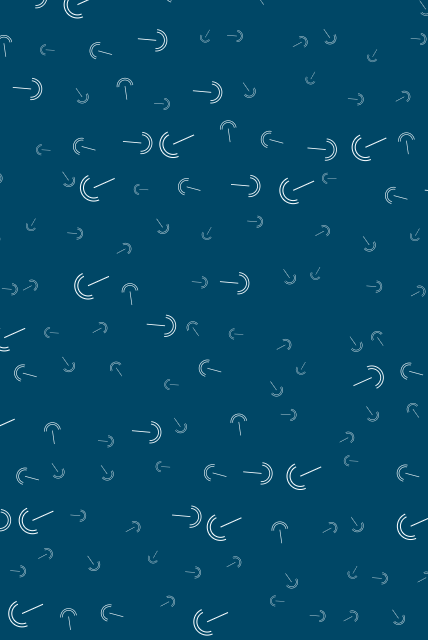
This pattern is drawn by a Shadertoy shader. Its source:

```glsl
// Scattered white parasol marks (a double half-ring and a stem) on deep blue.

const vec3 BACKGROUND = vec3(0.0, 0.28, 0.40);
const vec3 INK = vec3(0.97, 0.99, 1.0);

const float CELL = 0.0742;         // grid cell, in canvas heights
const float ROW_SHIFT = 0.37;      // sideways slip per row, in cells
const float MARK_MIDDLE = 0.36;    // the rest are in ring radii
const float MARK_REACH = 1.4;
const float INNER_RING = 0.77;
const float STEM_LENGTH = 1.72;
const float STROKE_WIDTH = 0.078;
const float PICK_SCATTER = 0.15;   // randomness in the choice of kind

// Each kind: stem angle in degrees, radius in cells, share, opacity.
const int KIND_COUNT = 11;
const vec4 KINDS[KIND_COUNT] = vec4[KIND_COUNT](
    vec4( 24.0, 0.280, 0.080, 1.00),
    vec4(125.0, 0.130, 0.160, 0.85),
    vec4(175.0, 0.225, 0.100, 1.00),
    vec4(208.0, 0.120, 0.140, 0.85),
    vec4(-15.0, 0.175, 0.090, 0.95),
    vec4(176.0, 0.120, 0.115, 0.85),
    vec4(204.0, 0.245, 0.035, 1.00),
    vec4( -3.0, 0.110, 0.080, 0.80),
    vec4(-82.0, 0.167, 0.100, 0.95),
    vec4( 60.0, 0.105, 0.060, 0.80),
    vec4(-55.0, 0.125, 0.040, 0.85));

vec2 hash2(vec2 p) {
    vec3 q = fract(p.xyx * vec3(0.1031, 0.1030, 0.0973));
    q += dot(q, q.yzx + 33.33);
    return fract((q.xx + q.yz) * q.zy);
}

// Exact box-filtered coverage of a line, also when thinner than a pixel.
float stroke(float dist, float width, float pixel) {
    float lo = max(dist - 0.5 * pixel, -0.5 * width);
    float hi = min(dist + 0.5 * pixel, 0.5 * width);
    return max(hi - lo, 0.0) / pixel;
}

// Soft step that is one where x is positive.
float inside(float x, float pixel) {
    return clamp(x / pixel + 0.5, 0.0, 1.0);
}

// Unit mark: stem from the origin along +x, half-rings on the -x side.
float parasol(vec2 p, float pixel) {
    float r = length(p);
    float rings = stroke(r - 1.0, STROKE_WIDTH, pixel)
                + stroke(r - INNER_RING, STROKE_WIDTH, pixel);
    rings *= inside(-p.x, pixel);
    float stem = stroke(p.y, STROKE_WIDTH, pixel)
               * inside(p.x, pixel) * inside(STEM_LENGTH - p.x, pixel);
    return min(rings + stem, 1.0);
}

// Even spread of kinds over the grid, weighted by their shares.
vec4 pickKind(vec2 cell) {
    float pick = fract(dot(cell, vec2(0.7549, 0.5698))
                     + PICK_SCATTER * hash2(cell + 71.0).x);
    int kind = 0;
    for (int i = 0; i < KIND_COUNT - 1; i++) {
        pick -= KINDS[i].z;
        if (pick < 0.0) break;
        kind = i + 1;
    }
    return KINDS[kind];
}

void mainImage(out vec4 fragColor, in vec2 fragCoord) {
    // Sheared grid with one mark per cell
    vec2 grid = fragCoord / (iResolution.y * CELL);
    grid.x += ROW_SHIFT * floor(grid.y);
    vec2 cell = floor(grid);
    vec4 kind = pickKind(cell);
    float radius = kind.y;

    // Smaller marks wander further within their cell
    float room = 0.5 - MARK_REACH * radius;
    vec2 jitter = (2.0 * hash2(cell + 17.0) - 1.0) * room;
    vec2 p = (fract(grid) - 0.5 - jitter) / radius;

    // Turn the stem onto the x axis
    float angle = radians(kind.x);
    vec2 stemDir = vec2(cos(angle), sin(angle));
    p = vec2(dot(p, stemDir), dot(p, vec2(-stemDir.y, stemDir.x)));
    p.x += MARK_MIDDLE;

    float pixel = 1.0 / (iResolution.y * CELL * radius);
    float ink = parasol(p, pixel) * kind.w;
    fragColor = vec4(mix(BACKGROUND, INK, ink), 1.0);
}
```
